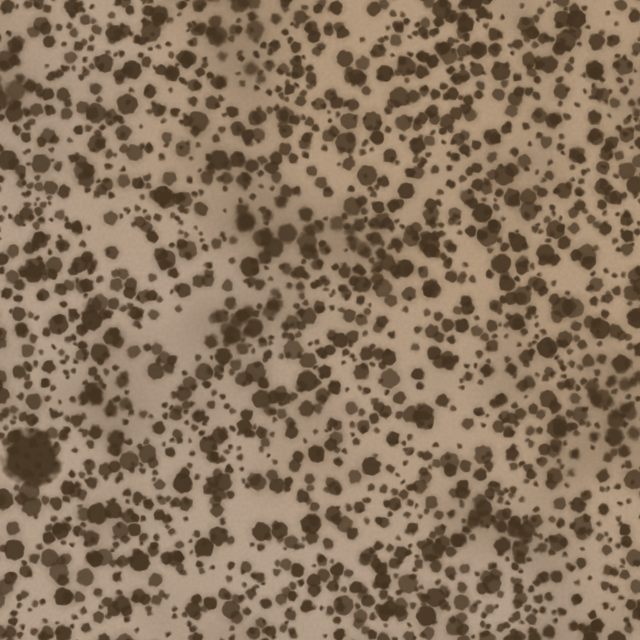
A WebGL 1 fragment shader for this texture:

```glsl
precision highp float;
// Dark brown speckles of mixed size, clustered on a hazy beige ground.
// Three layers of jittered cells scatter soft, lumpy grains; gradient noise
// steers their crowding, focus and haze, and one large blot sits at the left.
uniform vec2 u_resolution;

const vec3 PAPER = vec3(0.705, 0.622, 0.544);
const vec3 WARM_PAPER = vec3(0.700, 0.600, 0.490);
const vec3 HAZE = vec3(0.500, 0.425, 0.345);
const vec3 INK = vec3(0.260, 0.195, 0.125);

const float CLUSTER_FREQ = 8.0;
const float CLUSTER_STRENGTH = 0.55;
const float SHARP_EDGE = 0.0028;   // half width of a grain's edge
const float BLURRED_EDGE = 0.0052;
const float LUMP_FREQ = 105.0;
const float LUMP_SIZE = 0.0032;
const float HALO = 0.17;
const vec2 BLOT_CENTER = vec2(0.048, 0.283);
const float BLOT_RADIUS = 0.043;

vec3 hash3(vec2 p) {
  vec3 q = fract(p.xyx * vec3(0.1031, 0.1030, 0.0973));
  q += dot(q, q.yxz + 33.33);
  return fract((q.xxy + q.yzz) * q.zyx);
}

float gradientDot(vec2 cell, vec2 offset) {
  float angle = 6.2832 * hash3(cell + 71.0).x;
  return dot(vec2(cos(angle), sin(angle)), offset);
}

// Gradient noise, roughly -0.7 to 0.7
float noise(vec2 p) {
  vec2 i = floor(p);
  vec2 f = p - i;
  vec2 u = f * f * f * (f * (f * 6.0 - 15.0) + 10.0);
  vec2 e = vec2(1.0, 0.0);
  float low = mix(gradientDot(i, f), gradientDot(i + e.xy, f - e.xy), u.x);
  float high = mix(gradientDot(i + e.yx, f - e.yx), gradientDot(i + e.xx, f - e.xx), u.x);
  return mix(low, high, u.y);
}

// Light left after one layer of grains: 1 is clear, 0 is full ink
float grainLayer(vec2 p, float cells, vec2 radii, float share, float edge, float seed) {
  float clear = 1.0;
  vec2 home = floor(p * cells);
  for (int y = -1; y <= 1; y++) {
    for (int x = -1; x <= 1; x++) {
      vec2 cell = home + vec2(float(x), float(y));
      vec3 place = hash3(cell + seed);
      vec3 trait = hash3(cell + seed + 313.0);
      vec2 center = (cell + place.xy) / cells;
      float crowding = CLUSTER_STRENGTH * noise(center * CLUSTER_FREQ + seed);
      float present = step(trait.x, share + crowding);
      float radius = mix(radii.x, radii.y, place.z);
      float d = length(p - center);
      float core = 1.0 - smoothstep(radius - edge, radius + edge, d);
      float halo = HALO * (1.0 - smoothstep(0.6 * radius, 2.0 * radius, d));
      float opacity = mix(0.68, 0.94, trait.y);
      clear *= 1.0 - present * max(core * opacity, halo);
    }
  }
  return clear;
}

void main() {
  vec2 uv = gl_FragCoord.xy / u_resolution.y;

  // Ground: slow colour drift and smoky patches
  float warmth = smoothstep(0.5, 1.5, uv.x + uv.y + 0.5 * noise(uv * 3.0));
  float smoke = noise(uv * 4.0 + 17.0) + 0.5 * noise(uv * 9.0 + 5.0);
  float haze = smoothstep(-0.25, 0.75, smoke);
  vec3 color = mix(PAPER, WARM_PAPER, warmth);
  color = mix(color, HAZE, 0.55 * haze);

  // Grains: lumpy outlines, softer where the haze is thick
  vec2 lumps = vec2(noise(uv * LUMP_FREQ), noise(uv * LUMP_FREQ + 43.0));
  vec2 p = uv + LUMP_SIZE * lumps;
  float edge = mix(SHARP_EDGE, BLURRED_EDGE, smoothstep(0.3, 0.9, haze));
  float clear = grainLayer(p, 26.0, vec2(0.0095, 0.0165), 0.48, edge, 11.0);
  clear *= grainLayer(p, 42.0, vec2(0.0060, 0.0110), 0.50, edge, 137.0);
  clear *= grainLayer(p, 70.0, vec2(0.0030, 0.0058), 0.27, SHARP_EDGE, 251.0);

  // Large blot with a ragged rim
  float rim = length(uv - BLOT_CENTER) + 0.014 * noise(uv * 38.0) + 0.006 * noise(uv * 90.0);
  clear *= 1.0 - 0.93 * (1.0 - smoothstep(BLOT_RADIUS - 0.008, BLOT_RADIUS + 0.008, rim));

  color = mix(INK, color, clear);
  color *= 1.0 + 0.035 * noise(uv * 170.0);
  gl_FragColor = vec4(color, 1.0);
}
```
